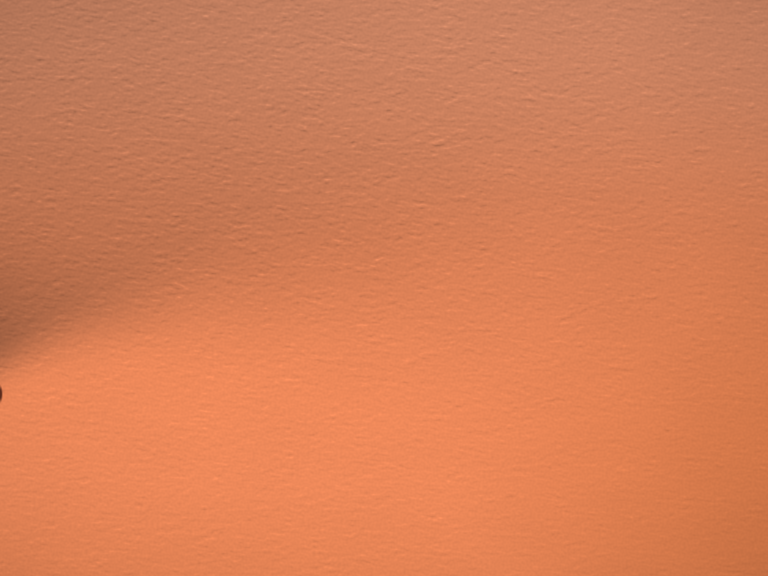
Reproduce this texture procedurally as a Shadertoy shader.

```glsl
// Orange textured paper under slanting light: a soft shadow fans out from the
// left edge over a warm lit area. Stretched gradient noise forms a height field
// of short, nearly horizontal creases, which is embossed by a small offset.

const vec3 LIT_COLOUR = vec3(0.940, 0.540, 0.355);
const vec3 LIT_FAR_COLOUR = vec3(0.845, 0.475, 0.285);
const vec3 SHADE_COLOUR = vec3(0.755, 0.450, 0.308);
const vec3 SHADE_TOP_COLOUR = vec3(0.770, 0.500, 0.375);
const vec3 NOTCH_COLOUR = vec3(0.36, 0.17, 0.11);

const vec2 WRINKLE_FREQ = vec2(40.0, 88.0);   // cells per canvas height
const vec2 CREASE_FREQ = vec2(66.0, 134.0);
const vec2 FIBRE_FREQ = vec2(120.0, 190.0);
const vec2 PATCH_FREQ = vec2(21.0, 34.0);
const vec2 EMBOSS_OFFSET = vec2(0.0010, -0.0030);
const float WRINKLE_TILT = -0.07;
const float RELIEF_SHADE = 0.110;
const float RELIEF_LIT = 0.055;
const float GRAIN_FREQ = 210.0;
const float GRAIN_STRENGTH = 0.034;
const float MOTTLE_STRENGTH = 0.014;

vec2 hashGradient(ivec2 cell) {
    uvec2 q = uvec2(cell + 32768) * uvec2(1597u, 3819u);
    uint n = (q.x ^ q.y) * 74729u;
    n = (n ^ (n >> 15)) * 29423u;
    n ^= n >> 13;
    float angle = float(n & 4095u) * 6.2832 / 4096.0;
    return vec2(cos(angle), sin(angle));
}

float gradientNoise(vec2 p) {
    ivec2 i = ivec2(floor(p));
    vec2 f = fract(p);
    vec2 u = f * f * f * (f * (f * 6.0 - 15.0) + 10.0);
    float a = dot(hashGradient(i), f);
    float b = dot(hashGradient(i + ivec2(1, 0)), f - vec2(1.0, 0.0));
    float c = dot(hashGradient(i + ivec2(0, 1)), f - vec2(0.0, 1.0));
    float d = dot(hashGradient(i + ivec2(1, 1)), f - vec2(1.0, 1.0));
    return mix(mix(a, b, u.x), mix(c, d, u.x), u.y);
}

// Height of the paper: wrinkles, short creases and fine fibres.
float paperHeight(vec2 p) {
    p.y -= p.x * WRINKLE_TILT;
    p.y += 0.004 * gradientNoise(p * vec2(11.0, 15.0));
    return 0.75 * gradientNoise(p * WRINKLE_FREQ)
         + 0.75 * gradientNoise(p * CREASE_FREQ + 37.0)
         + 0.40 * gradientNoise(p * FIBRE_FREQ + 71.0);
}

// Share of direct light: the shadow edge blurs with distance from the left.
float directLight(vec2 uv) {
    float edge = 0.36 + 0.16 * (1.0 - exp(-4.5 * uv.x));
    float blur = 0.035 + 0.33 * smoothstep(-0.15, 0.95, uv.x);
    return 1.0 - smoothstep(edge - blur, edge + blur, uv.y);
}

// Smooth colour of the sheet without its texture.
vec3 sheetColour(vec2 uv, float light) {
    vec3 shade = mix(SHADE_COLOUR, SHADE_TOP_COLOUR, smoothstep(0.5, 1.0, uv.y));
    shade *= 1.0 + 0.06 * smoothstep(0.1, 0.8, uv.x);
    float coreY = (uv.y - 0.42) / 0.13;
    shade *= 1.0 - 0.13 * exp(-7.0 * uv.x - coreY * coreY);

    float falloff = smoothstep(0.55, 1.2, uv.x + 0.3 * (0.4 - uv.y));
    falloff = max(falloff, 0.35 * smoothstep(0.2, -0.1, uv.y));
    vec3 lit = mix(LIT_COLOUR, LIT_FAR_COLOUR, falloff);

    vec2 corner = uv - 0.5;
    float vignette = 1.0 - 0.10 * pow(2.0 * dot(corner, corner), 2.0);
    return mix(shade, lit, light) * vignette;
}

void mainImage(out vec4 fragColor, in vec2 fragCoord) {
    vec2 uv = fragCoord / iResolution.xy;
    vec2 p = fragCoord / iResolution.y;

    float light = directLight(uv);
    vec3 colour = sheetColour(uv, light);

    // Embossed creases in patches, strongest where light grazes the shade
    float relief = paperHeight(p) - paperHeight(p + EMBOSS_OFFSET);
    relief *= 0.55 + 1.1 * abs(relief);
    float patchiness = 1.0 + 0.9 * gradientNoise(p * PATCH_FREQ + 53.0);
    float strength = mix(RELIEF_SHADE, RELIEF_LIT, light) * patchiness;
    strength *= 1.0 - 0.3 * smoothstep(0.3, 1.0, uv.x);
    float grain = gradientNoise(p * GRAIN_FREQ + 91.0);
    float mottle = gradientNoise(p * vec2(7.0, 16.0) + 13.0);
    colour *= 1.0 + strength * relief + GRAIN_STRENGTH * grain
            + MOTTLE_STRENGTH * mottle;

    // Small dark notch at the left edge
    float notch = length((p - vec2(0.0, 0.316)) / vec2(0.005, 0.016));
    colour = mix(NOTCH_COLOUR, colour, smoothstep(0.35, 1.15, notch));

    fragColor = vec4(clamp(colour, 0.0, 1.0), 1.0);
}
```
